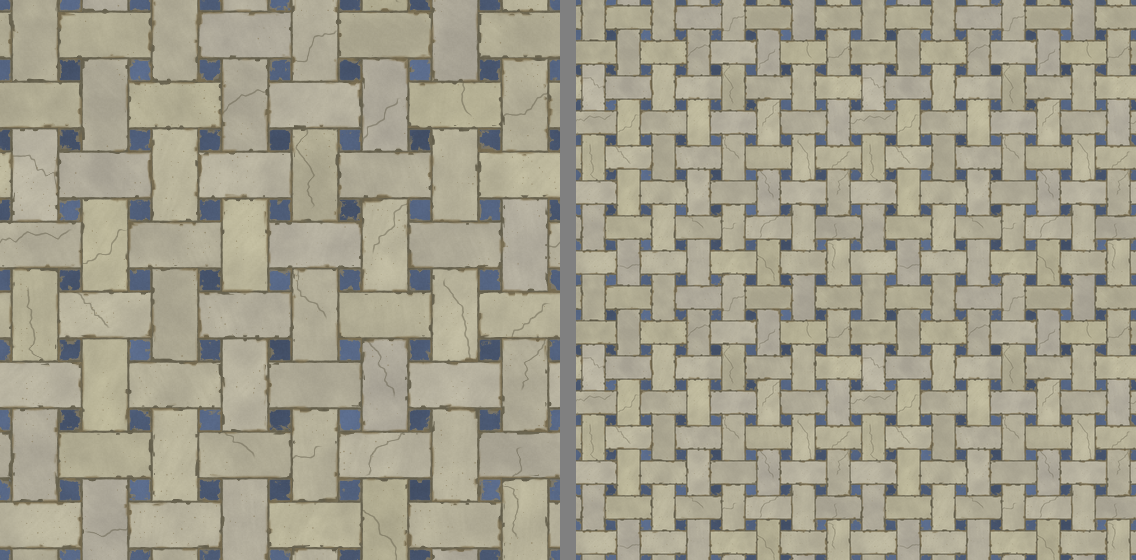
Left, the tile; right, the same tile 2 across and 2 down.
Write a Shadertoy shader that draws this texture.

```glsl
// Worn basketweave floor: cream stone bricks woven around small blue glazed dots.
#define CELLS 8.0                          // weave cells per side, must be even
#define DOT_HALF (1.0 / 6.0)               // half side of a dot, in cells
#define JOINT 0.015                        // half width of a grout joint, in cells
#define STONE_LIGHT vec3(0.755, 0.735, 0.640)
#define STONE_DARK vec3(0.655, 0.635, 0.560)
#define GLAZE vec3(0.315, 0.375, 0.485)
#define GROUT vec3(0.405, 0.385, 0.310)
#define STAIN vec3(0.500, 0.440, 0.310)
#define CRACK_ODDS 0.45
#define PIT_ODDS 0.35

float hash(vec2 p) {
    vec3 q = fract(p.xyx * 0.1031);
    q += dot(q, q.yzx + 33.33);
    return fract((q.x + q.y) * q.z);
}

float noise(vec2 p) {
    vec2 i = floor(p), f = fract(p);
    f = f * f * (3.0 - 2.0 * f);
    return mix(mix(hash(i), hash(i + vec2(1, 0)), f.x),
               mix(hash(i + vec2(0, 1)), hash(i + vec2(1, 1)), f.x), f.y);
}

float fbm(vec2 p) {
    float sum = 0.0, amp = 0.5;
    for (int i = 0; i < 4; i++) {
        sum += amp * noise(p);
        p = mat2(1.6, 1.2, -1.2, 1.6) * p + 17.0;
        amp *= 0.5;
    }
    return sum / 0.9375;
}

float roundBox(vec2 p, vec2 halfSize, float r) {
    vec2 a = abs(p) - halfSize + r;
    return length(max(a, 0.0)) + min(max(a.x, a.y), 0.0) - r;
}

vec2 rotate(vec2 p, float angle) {
    float c = cos(angle), s = sin(angle);
    return vec2(c * p.x - s * p.y, s * p.x + c * p.y);
}

// A wandering hairline that starts somewhere inside the brick.
float crack(vec2 p, vec2 seed, float px) {
    vec2 q = rotate(p, 6.2832 * hash(seed + 3.0));
    float path = 0.6 * (fbm(vec2(q.x * 2.5, 0.5) + seed) - 0.5)
               + 0.05 * (noise(vec2(q.x * 13.0, 7.5) + seed) - 0.5)
               + 0.3 * (hash(seed + 5.0) - 0.5);
    float start = 0.5 * hash(seed + 9.0) - 0.6;
    float line = 1.0 - smoothstep(0.002, 0.007 + px, abs(q.y - path));
    return line * smoothstep(start, start + 0.1, q.x) * step(hash(seed + 11.0), CRACK_ODDS);
}

// Cellular specks: at most one small hole per grid square.
float pits(vec2 p, vec2 seed, float px) {
    vec2 q = p * 13.0 + seed, i = floor(q);
    vec2 centre = 0.25 + 0.5 * vec2(hash(i + 1.0), hash(i + 41.0));
    float radius = mix(0.04, 0.15, pow(hash(i + 71.0), 3.0));
    float present = step(hash(i + 93.0), PIT_ODDS * smoothstep(0.35, 0.75, noise(p * 2.5 + seed)));
    float soft = 13.0 * px * 0.6;
    return present * (1.0 - smoothstep(radius - soft, radius + soft, length(fract(q) - centre)));
}

void mainImage(out vec4 fragColor, in vec2 fragCoord) {
    vec2 p = fragCoord / iResolution.xy * CELLS;
    float px = CELLS / iResolution.y;

    // Find the piece under this point: a dot on the lattice or a brick of the weave.
    vec2 corner = round(p), toCorner = abs(p - corner);
    bool isDot = max(toCorner.x, toCorner.y) < DOT_HALF;
    vec2 cell = floor(p), f = p - cell - 0.5;
    vec2 beyond = step(0.5 - DOT_HALF, abs(f)) * sign(f);
    bool flat0 = mod(cell.x + cell.y, 2.0) < 0.5;
    cell += flat0 ? vec2(0.0, beyond.y) : vec2(beyond.x, 0.0);
    bool isFlat = mod(cell.x + cell.y, 2.0) < 0.5;

    float shortHalf = 0.5 - DOT_HALF, longHalf = 0.5 + DOT_HALF;
    vec2 halfSize = isDot ? vec2(DOT_HALF)
                  : isFlat ? vec2(longHalf, shortHalf) : vec2(shortHalf, longHalf);
    vec2 d = p - (isDot ? corner : cell + 0.5);

    // Wrapped ids make pieces cut by the border continue on the other side.
    vec2 id = mod(isDot ? corner : cell, CELLS) + (isDot ? 20.0 : 0.0);
    vec2 seed = 50.0 + floor(400.0 * vec2(hash(id), hash(id + 57.0)));
    float tone = hash(seed), tint = hash(seed + 21.0) - 0.5;
    float cloud = fbm(d * 2.2 + seed), fine = fbm(d * 14.0 + seed);
    float grain = noise(d * 55.0 + seed) - 0.5;

    // Chipped outline.
    float inside = -roundBox(d, halfSize, isDot ? 0.035 : 0.015);
    float chip = 0.028 * smoothstep(0.62, 0.85, noise(d * 11.0 + seed));
    float edge = inside - JOINT - chip + 0.01 * (fine - 0.5);
    float cover = smoothstep(-0.7 * px, 0.7 * px, edge);
    float dirt = smoothstep(0.48, 0.75, noise(d * 5.0 + seed + 31.0));

    vec3 col;
    if (isDot) {
        // Glaze worn back to a tan body along the rim.
        col = GLAZE * (0.86 + 0.26 * tone + 0.16 * (cloud - 0.5) + 0.05 * grain);
        float worn = 0.004 + 0.05 * smoothstep(0.45, 0.9, fine);
        float rim = 1.0 - smoothstep(worn - px, worn + px, edge);
        col = mix(col, mix(STAIN, STONE_DARK, 0.3), 0.75 * rim);
    } else {
        // Cloudy stone with faint streaks, holes and cracks.
        float shade = 0.5 + 0.5 * (tone - 0.5) + 1.2 * (cloud - 0.5);
        col = mix(STONE_DARK, STONE_LIGHT, clamp(shade, 0.0, 1.0));
        col += tint * vec3(0.012, 0.012, -0.04);
        vec2 along = rotate(d, 0.6 + 2.0 * tone);
        col += 0.03 * (noise(along * vec2(3.0, 24.0) + seed) - 0.5) * cloud + 0.02 * grain;
        col = mix(col, STAIN, 0.5 * pits(d, seed, px));
        col = mix(col, GROUT, 0.5 * crack(d, seed, px));
        col = mix(col, STAIN, 0.6 * dirt * (1.0 - smoothstep(0.0, 0.035, edge)));
    }

    vec3 joint = mix(GROUT, STAIN, 0.55 * dirt) * (0.9 + 0.2 * fine);
    fragColor = vec4(mix(joint, col, cover), 1.0);
}
```
